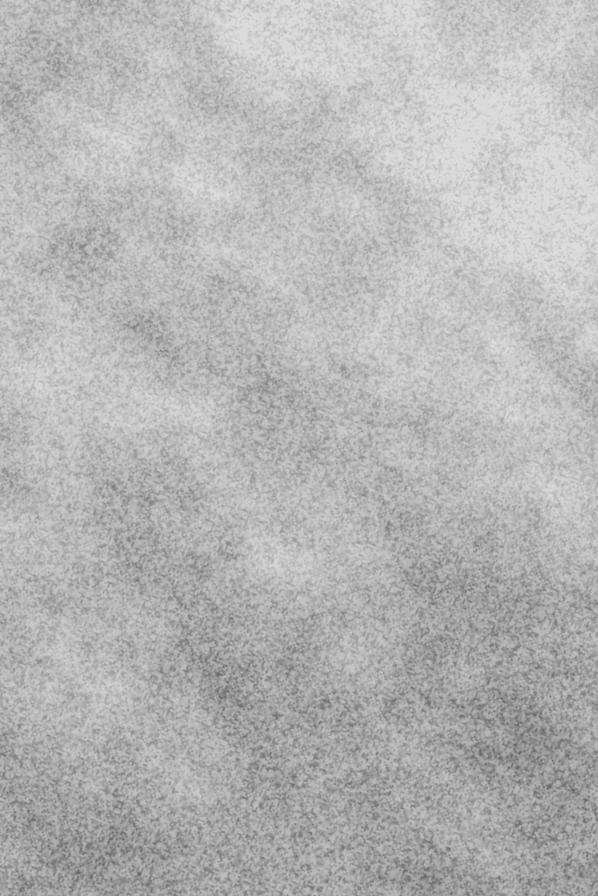
Write a Shadertoy shader that draws this texture.

```glsl
// Soft grey felted paper: a pale upper sheet that darkens toward the bottom.
// Stretched, warped noise makes slanting folds; finer noise adds cloudy
// mottling and a dense grain that grows stronger in the shaded areas.

const float FOLD_ANGLE = -0.66;
const float SHADE_BOTTOM = 0.650;
const float SHADE_TOP = 0.765;

// Integer hash of a lattice cell, 0 to 1
float hash(ivec2 cell, uint seed) {
    uint h = uint(cell.x) * 1597334677u ^ uint(cell.y) * 3812015801u;
    h ^= seed * 2654435769u;
    h = (h ^ (h >> 15)) * 2246822519u;
    h = (h ^ (h >> 13)) * 3266489917u;
    return float((h ^ (h >> 16)) >> 8) / 16777216.0;
}

// Smooth value noise, 0 to 1
float noise(vec2 p, uint seed) {
    ivec2 c = ivec2(floor(p));
    vec2 f = fract(p);
    f = f * f * (3.0 - 2.0 * f);
    float low = mix(hash(c, seed), hash(c + ivec2(1, 0), seed), f.x);
    float high = mix(hash(c + ivec2(0, 1), seed), hash(c + ivec2(1, 1), seed), f.x);
    return mix(low, high, f.y);
}

mat2 rotation(float angle) {
    float c = cos(angle), s = sin(angle);
    return mat2(c, s, -s, c);
}

// Layered noise centred on zero
float fbm(vec2 p, uint seed) {
    float sum = 0.0, weight = 0.5;
    mat2 turn = rotation(0.35);
    for (int i = 0; i < 4; i++) {
        sum += weight * (noise(p, seed + uint(i)) - 0.5);
        p = turn * p * 2.03 + 11.7;
        weight *= 0.52;
    }
    return sum;
}

// Broad light: vertical falloff with a bright diagonal band near the top
float broadLight(vec2 p) {
    float shade = mix(SHADE_BOTTOM, SHADE_TOP, smoothstep(-0.05, 0.95, p.y));
    float across = (p.y - 1.0) + 0.68 * (p.x - 0.25);
    float band = exp(-across * across / 0.016);
    return shade + 0.035 * band * smoothstep(0.0, 0.35, p.x);
}

// Folds running down to the right, with blurred edges
float folds(vec2 p) {
    vec2 warp = vec2(fbm(p * 5.0, 21u), fbm(p * 5.0 + 7.3, 31u));
    vec2 q = rotation(-FOLD_ANGLE) * (p + 0.12 * warp);
    return fbm(q * vec2(3.2, 8.0) + 3.0, 41u);
}

// Occasional short, thin dark creases
float creases(vec2 p) {
    vec2 q = rotation(-FOLD_ANGLE) * p + 0.03 * fbm(p * 12.0, 51u);
    float ridge = 1.0 - abs(2.0 * noise(q * vec2(5.0, 13.0), 61u) - 1.0);
    float patches = smoothstep(0.66, 0.88, noise(q * vec2(8.0, 11.0) + 4.1, 71u));
    return smoothstep(0.82, 1.0, ridge) * patches;
}

// Fine speckle, skewed so that dark grains stand out
float grain(vec2 p) {
    float fine = noise(rotation(0.4) * p * 430.0, 81u) - 0.5;
    float coarse = noise(rotation(1.1) * p * 200.0, 91u) - 0.5;
    float g = fine + 0.5 * coarse;
    return g - 0.45 * g * g;
}

void mainImage(out vec4 fragColor, in vec2 fragCoord) {
    vec2 p = fragCoord / iResolution.y;

    float tone = broadLight(p);
    tone += 0.25 * folds(p);
    tone += 0.15 * fbm(rotation(-FOLD_ANGLE) * p * vec2(19.0, 27.0), 11u);
    tone -= 0.045 * creases(p);

    float grainStrength = mix(0.24, 0.13, smoothstep(0.58, 0.80, tone));
    tone += grainStrength * grain(p) + 0.004;

    fragColor = vec4(vec3(clamp(tone, 0.0, 0.86)), 1.0);
}
```
